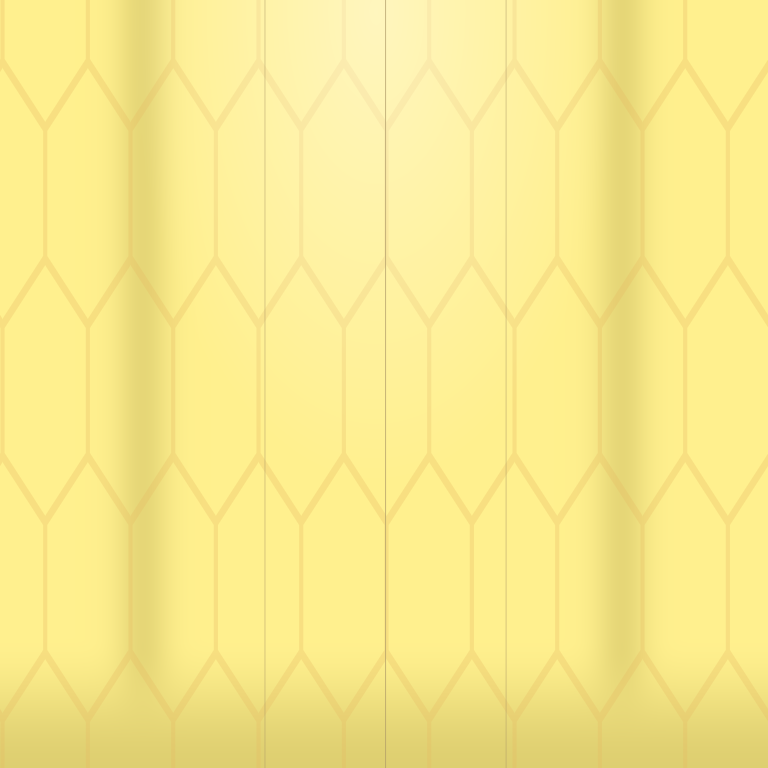
Reproduce this pattern procedurally as a Shadertoy shader.

```glsl
// Colours
const vec3 BASE = vec3(1.0, 0.94, 0.555);
const vec3 LINE = vec3(0.90, 0.72, 0.38);
const vec3 SHADE = vec3(0.865, 0.805, 0.435);
const vec3 SEAM = vec3(0.68, 0.60, 0.40);
const vec3 GLOW = vec3(1.0, 0.985, 0.92);

// Lattice of elongated hexagons, in canvas units
const float COLUMNS = 9.0;
const float CELL = 1.0 / COLUMNS;
const float ROW = 0.2565;
const float FIRST_ROW = 0.1237;
const float ZIG = 0.043;
const float SHIFT_X = 0.0033;
const float UPRIGHT_HALF = 0.0027;
const float SLANT_HALF = 0.0044;
const float LINE_ALPHA = 0.29;

// Panel seams, folds and light
const float SEAM_MID = 0.502;
const float SEAM_STEP = 0.157;
const float SEAM_HALF = 0.0007;
const float FOLD_OFFSET = 0.312;
const float FOLD_WIDTH = 0.034;
const float FOLD_ALPHA = 0.74;
const float HEM_HEIGHT = 0.17;
const vec2 GLOW_POS = vec2(0.49, 0.985);
const vec2 GLOW_SIZE = vec2(0.32, 0.62);
const float GLOW_ALPHA = 0.52;

// Antialiased stroke that keeps its weight below one pixel
float stroke(float d, float halfWidth, float px) {
    float cover = clamp(0.5 + (halfWidth - d) / px, 0.0, 1.0);
    return min(cover, 2.0 * halfWidth / px);
}

// Position within a column, staggered by half a cell on odd rows
float columnPhase(float x, float row) {
    return fract((x - SHIFT_X) / CELL + 0.5 * row);
}

// Slanted edges: one zigzag per row boundary
float slantDistance(float x, float down) {
    float row = floor(down / ROW + 0.5);
    float wave = 0.5 - 2.0 * abs(columnPhase(x, row) - 0.5);
    float slope = 4.0 * ZIG / CELL;
    return abs(down - row * ROW - 2.0 * ZIG * wave) / sqrt(1.0 + slope * slope);
}

// Upright edges: from each valley to the peak below it
float uprightDistance(float x, float down) {
    float row = floor(down / ROW);
    float dx = abs(columnPhase(x, row) - 0.5) * CELL;
    float dy = abs(down - (row + 0.5) * ROW) - (0.5 * ROW - ZIG);
    return length(vec2(dx, max(dy, 0.0)));
}

void mainImage(out vec4 fragColor, in vec2 fragCoord) {
    vec2 uv = fragCoord / iResolution.xy;
    float px = 1.0 / min(iResolution.x, iResolution.y);
    float down = 1.0 - uv.y - FIRST_ROW;

    // Soft folds and the darker hem
    float fromFold = (abs(uv.x - 0.498) - FOLD_OFFSET) / FOLD_WIDTH;
    float fold = FOLD_ALPHA * exp(-fromFold * fromFold);
    fold *= smoothstep(0.02, 0.16, uv.y);
    float hem = 1.0 - smoothstep(0.0, HEM_HEIGHT, uv.y);
    vec3 color = mix(BASE, SHADE, 1.0 - (1.0 - fold) * (1.0 - 0.95 * hem));

    // Hexagon outlines
    float outline = max(stroke(slantDistance(uv.x, down), SLANT_HALF, px),
                        stroke(uprightDistance(uv.x, down), UPRIGHT_HALF, px));
    color = mix(color, LINE, LINE_ALPHA * outline);

    // Light falling from the top
    float glow = max(0.0, 1.0 - length((uv - GLOW_POS) / GLOW_SIZE));
    color = mix(color, GLOW, GLOW_ALPHA * glow);

    // Three panel seams, the middle one strongest
    float panel = clamp(floor((uv.x - SEAM_MID) / SEAM_STEP + 0.5), -1.0, 1.0);
    float seam = stroke(abs(uv.x - SEAM_MID - panel * SEAM_STEP), SEAM_HALF, px);
    color = mix(color, SEAM, seam * mix(0.65, 0.45, abs(panel)));

    fragColor = vec4(color, 1.0);
}
```
